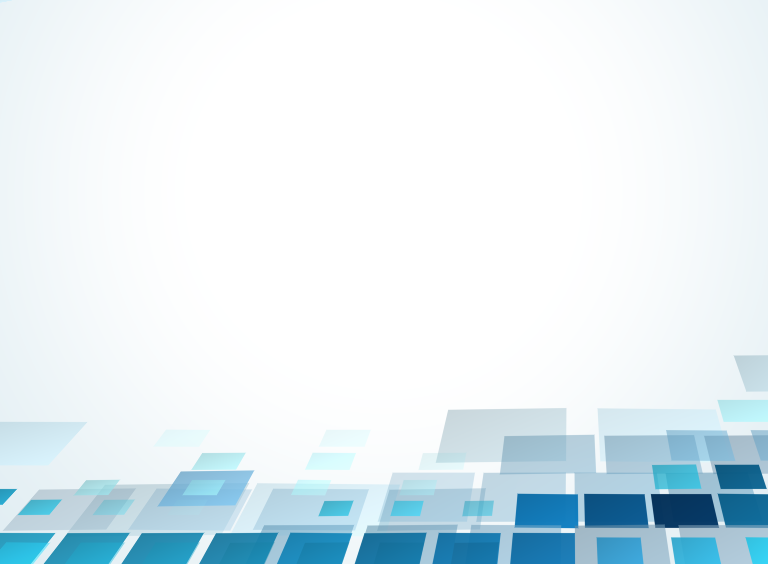
Reproduce this background procedurally as a Shadertoy shader.

```glsl
const vec2 VANISH = vec2(1.011, 1.195);   // point where tile sides converge
const vec2 GLOW_CENTRE = vec2(0.68, 0.66);
const vec2 GLOW_RANGE = vec2(0.3, 1.0);
const float TILT = 0.03;                  // slant of tile tops
const float TONE_SPREAD = 0.22;           // brightness variation per tile
const float SHEEN = 0.1;                  // brightening across a tile

const vec3 WHITE = vec3(1.0);
const vec3 HAZE  = vec3(0.88, 0.93, 0.95);
const vec3 MIST  = vec3(0.73, 0.86, 0.91);
const vec3 SLATE = vec3(0.55, 0.68, 0.77);
const vec3 STEEL = vec3(0.38, 0.63, 0.77);
const vec3 SKY   = vec3(0.48, 0.78, 0.96);
const vec3 AQUA  = vec3(0.62, 0.94, 0.97);
const vec3 CYAN  = vec3(0.15, 0.77, 0.90);
const vec3 TEAL  = vec3(0.08, 0.59, 0.74);
const vec3 AZURE = vec3(0.18, 0.59, 0.79);
const vec3 BLUE  = vec3(0.04, 0.42, 0.65);
const vec3 DEEP  = vec3(0.03, 0.36, 0.53);
const vec3 NAVY  = vec3(0.00, 0.19, 0.36);

float hash(vec2 p) {
    vec3 q = fract(vec3(p.xyx) * 0.1031);
    q += dot(q, q.yzx + 33.33);
    return fract((q.x + q.y) * q.z);
}

// Blends a row of perspective tiles over the colour.
// grid: first centre, pitch, width, count; band: bottom, top.
// Colour and alpha run from the first tile to the last.
void tileRow(inout vec3 col, vec2 p, vec4 grid, vec2 band,
             vec3 first, vec3 last, vec2 alpha) {
    float mid = 0.5 * (band.x + band.y);
    float x = VANISH.x + (p.x - VANISH.x) * (VANISH.y - mid) / (VANISH.y - p.y);
    float id = clamp(round((x - grid.x) / grid.y), 0.0, grid.w - 1.0);
    float t = id / max(grid.w - 1.0, 1.0);
    float rnd = hash(vec2(id * 7.0, floor(mid * 500.0)));

    vec2 local = vec2(x - grid.x - id * grid.y, p.y - mid);
    local.y += TILT * (rnd - 0.5) * local.x;
    vec2 halfSize = 0.5 * vec2(grid.z, band.y - band.x);
    vec2 d = abs(local) - halfSize;
    float px = 1.0 / iResolution.y;
    float mask = 1.0 - smoothstep(-0.7 * px, 0.7 * px, max(d.x, d.y));

    float tone = 1.0 + TONE_SPREAD * (rnd - 0.5)
               + SHEEN * 0.5 * (local.x / halfSize.x - local.y / halfSize.y);
    vec3 tint = min(mix(first, last, t) * tone, 1.0);
    col = mix(col, tint, mask * mix(alpha.x, alpha.y, t));
}

void mainImage(out vec4 fragColor, in vec2 fragCoord) {
    vec2 p = fragCoord / iResolution.y;

    // Soft vignette
    float glow = smoothstep(GLOW_RANGE.x, GLOW_RANGE.y, distance(p, GLOW_CENTRE));
    vec3 col = mix(WHITE, HAZE, glow);

    // Far, pale tiles
    tileRow(col, p, vec4(0.0, 1.0, 0.106, 1.0), vec2(0.991, 1.02), MIST, MIST, vec2(0.6));
    tileRow(col, p, vec4(1.362, 1.0, 0.1, 1.0), vec2(0.306, 0.37), MIST, MIST, vec2(0.6));
    tileRow(col, p, vec4(1.335, 1.0, 0.115, 1.0), vec2(0.252, 0.291), AQUA, AQUA, vec2(0.6));
    tileRow(col, p, vec4(0.0, 1.0, 0.241, 1.0), vec2(0.175, 0.252), MIST, MIST, vec2(0.6));
    tileRow(col, p, vec4(0.894, 0.278, 0.22, 2.0), vec2(0.181, 0.275), MIST, MIST, vec2(0.5));
    tileRow(col, p, vec4(0.323, 0.289, 0.08, 2.0), vec2(0.208, 0.238), AQUA, AQUA, vec2(0.18));
    tileRow(col, p, vec4(0.388, 0.1985, 0.078, 3.0), vec2(0.167, 0.197), AQUA, AQUA, vec2(0.6, 0.2));

    // Overlapping glass tiles
    tileRow(col, p, vec4(0.284, 0.28, 0.265, 2.0), vec2(0.05, 0.142), MIST, MIST, vec2(0.5));
    tileRow(col, p, vec4(0.126, 0.214, 0.176, 4.0), vec2(0.06, 0.133), SLATE, STEEL, vec2(0.35, 0.3));
    tileRow(col, p, vec4(0.973, 0.183, 0.165, 3.0), vec2(0.16, 0.228), STEEL, SLATE, vec2(0.4, 0.6));
    tileRow(col, p, vec4(1.241, 0.154, 0.11, 2.0), vec2(0.183, 0.237), STEEL, STEEL, vec2(0.5));
    tileRow(col, p, vec4(0.759, 0.168, 0.152, 4.0), vec2(0.075, 0.162), STEEL, STEEL, vec2(0.25, 0.5));
    tileRow(col, p, vec4(0.367, 1.0, 0.133, 1.0), vec2(0.103, 0.165), SKY, SKY, vec2(0.75));

    // Small cyan accents
    tileRow(col, p, vec4(0.172, 0.19, 0.06, 4.0), vec2(0.122, 0.149), AQUA, AQUA, vec2(0.65, 0.35));
    tileRow(col, p, vec4(0.071, 0.131, 0.055, 3.0), vec2(0.087, 0.114), CYAN, AQUA, vec2(0.75, 0.1));
    tileRow(col, p, vec4(0.596, 0.126, 0.052, 3.0), vec2(0.085, 0.112), CYAN, CYAN, vec2(0.75, 0.5));
    tileRow(col, p, vec4(-0.005, 1.0, 0.045, 1.0), vec2(0.105, 0.133), TEAL, TEAL, vec2(0.9));

    // Dark tiles on the right
    tileRow(col, p, vec4(1.199, 0.1135, 0.08, 2.0), vec2(0.133, 0.176), CYAN, DEEP, vec2(0.75, 0.95));
    tileRow(col, p, vec4(0.97, 0.1215, 0.11, 3.0), vec2(0.064, 0.124), BLUE, NAVY, vec2(0.96));
    tileRow(col, p, vec4(1.335, 1.0, 0.11, 1.0), vec2(0.064, 0.124), DEEP, DEEP, vec2(0.95));

    // Front row: glass backing, solid tiles, darker insets
    tileRow(col, p, vec4(0.532, 0.19, 0.165, 5.0), vec2(-0.01, 0.069), STEEL, SLATE, vec2(0.5, 0.6));
    tileRow(col, p, vec4(0.016, 0.1353, 0.113, 8.0), vec2(-0.01, 0.055), TEAL, BLUE, vec2(0.88, 0.92));
    tileRow(col, p, vec4(1.099, 0.1353, 0.08, 3.0), vec2(-0.01, 0.047), AZURE, CYAN, vec2(0.9));
    tileRow(col, p, vec4(0.03, 0.1353, 0.08, 7.0), vec2(-0.01, 0.038), CYAN, DEEP, vec2(0.5, 0.25));

    fragColor = vec4(col, 1.0);
}
```
